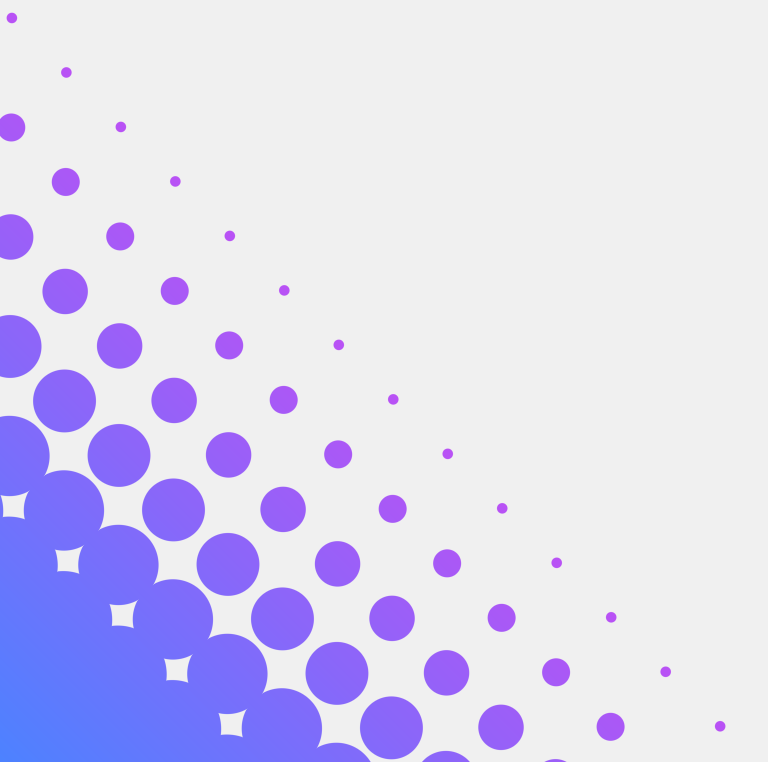
A Shadertoy shader for this background:

```glsl
const vec3 PAPER = vec3(0.94);
const vec3 BLUE = vec3(0.30, 0.51, 1.0);
const vec3 VIOLET = vec3(0.725, 0.32, 0.96);

// Lattice in canvas heights: one step along a diagonal row, one step between rows
const vec2 FIRST_DOT = vec2(0.0156, 0.9764);
const vec2 ALONG = vec2(0.0715, -0.0715);
const vec2 ACROSS = vec2(-0.0008, -0.1437);
const float SOLID_ROW = 5.0;

float dotRadius(float row, float smallest, float growth) {
    return smallest + growth * row;
}

// Signed distance to the nearest dots around a lattice cell
float halftone(vec2 p, mat2 lattice, vec2 cell) {
    float dist = 1.0;
    for (int j = -1; j <= 1; j++) {
        for (int i = -1; i <= 1; i++) {
            vec2 id = floor(cell + 0.5) + vec2(i, j);
            if (id.y < 0.0) continue;
            float radius = dotRadius(min(id.y, SOLID_ROW), 0.0069, 0.01145);
            dist = min(dist, length(p - lattice * id) - radius);
        }
    }
    return dist;
}

float coverage(float dist, float pixel) {
    return 1.0 - smoothstep(-0.7 * pixel, 0.7 * pixel, dist);
}

vec3 inkColor(vec2 uv) {
    return mix(BLUE, VIOLET, clamp(uv.x + uv.y, 0.0, 1.0));
}

void mainImage(out vec4 fragColor, in vec2 fragCoord) {
    float pixel = 1.0 / iResolution.y;
    vec2 uv = fragCoord * pixel;
    vec2 p = uv - FIRST_DOT;

    // Column and row of this point in the slanted lattice
    mat2 lattice = mat2(ALONG, ACROSS);
    vec2 cell = inverse(lattice) * p;

    // Dots merge into a solid corner past the last open row
    float corner = (SOLID_ROW - cell.y) * length(ACROSS) * 0.7071;
    float dist = min(halftone(p, lattice, cell), corner);

    fragColor = vec4(mix(PAPER, inkColor(uv), coverage(dist, pixel)), 1.0);
}
```
